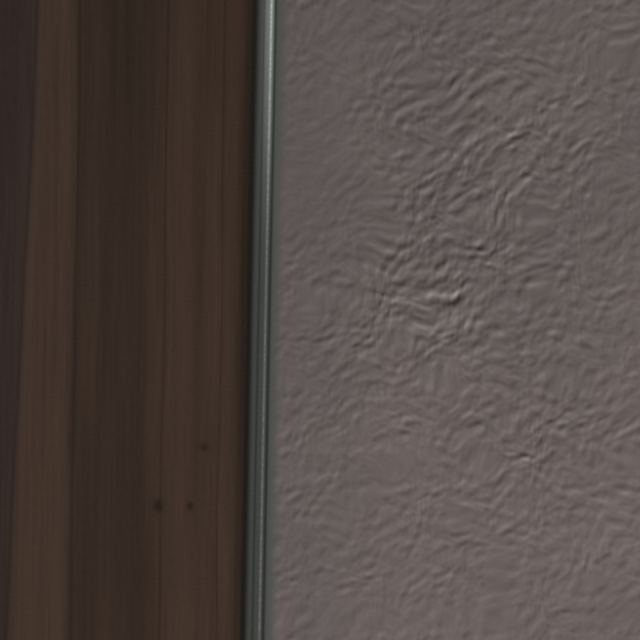
Give the GLSL for this texture, as a WebGL 2 fragment shader.

```glsl
#version 300 es
precision highp float;
// Dark wood panel and a slim metal trim beside grey-brown trowelled plaster.

uniform vec2 u_resolution;
out vec4 outColor;

float hash(vec2 p) {
  return fract(sin(dot(p, vec2(127.1, 311.7))) * 43758.5453);
}

float noise(vec2 p) {
  vec2 i = floor(p), f = fract(p);
  vec2 w = f * f * f * (f * (f * 6.0 - 15.0) + 10.0);
  return mix(mix(hash(i), hash(i + vec2(1, 0)), w.x),
             mix(hash(i + vec2(0, 1)), hash(i + vec2(1, 1)), w.x), w.y);
}

float fbm(vec2 p) {
  float sum = 0.0, amp = 0.5;
  for (int i = 0; i < 4; i++) {
    sum += amp * noise(p);
    p = mat2(0.8, 0.6, -0.6, 0.8) * p * 2.03 + 7.3;
    amp *= 0.5;
  }
  return sum;
}

vec2 rotate(vec2 p, float a) {
  return mat2(cos(a), -sin(a), sin(a), cos(a)) * p;
}

// Soft line or spot: 1 at distance zero, fading over the width.
float glow(float d, float width) {
  return exp(-d * d / (width * width));
}

float blob(vec2 p, vec2 center, vec2 size) {
  return glow(length((p - center) / size), 1.0);
}

// Wood: leaning boards, stretched grain, thin seams and knots.
vec3 wood(vec2 p) {
  float wobble = 0.006 * (noise(vec2(p.x * 3.0, p.y * 4.0)) - 0.5);
  float x = p.x - 0.018 * (p.y - 0.5) + wobble;
  float leftSeam = p.x - 0.006 - 0.052 * p.y + wobble;
  vec3 color = mix(vec3(0.205, 0.165, 0.150), vec3(0.252, 0.198, 0.165),
                   smoothstep(-0.006, 0.014, leftSeam));
  color = mix(color, vec3(0.208, 0.165, 0.138), smoothstep(0.095, 0.122, x));
  color = mix(color, vec3(0.238, 0.186, 0.155), smoothstep(0.215, 0.270, x));
  float grain = fbm(vec2(x * 42.0, p.y * 1.8)) - 0.47;
  float fiber = noise(vec2(x * 230.0, p.y * 9.0)) - 0.5;
  color *= 1.0 + 0.24 * grain + 0.07 * fiber + 0.10 * (0.5 - p.y);
  float seams = glow(leftSeam, 0.003) + glow(x - 0.116, 0.003)
              + glow(x - 0.256, 0.0025) + 0.8 * glow(x - 0.345, 0.002);
  float knots = blob(p, vec2(0.247, 0.210), vec2(0.007, 0.009))
              + blob(p, vec2(0.297, 0.209), vec2(0.005, 0.007))
              + 0.7 * blob(p, vec2(0.319, 0.301), vec2(0.008, 0.007));
  return color * (1.0 - 0.13 * seams) * (1.0 - 0.32 * min(knots, 1.0));
}

// Plaster height: warped lumps, with level and slanting trowel strokes.
float plasterHeight(vec2 p) {
  vec2 warp = vec2(noise(p * 16.0), noise(p * 16.0 + 41.0)) - 0.5;
  vec2 q = p + 0.030 * warp;
  float lumps = noise(rotate(q, 0.5) * vec2(62.0, 88.0));
  lumps += 0.45 * noise(rotate(q, -0.4) * vec2(150.0, 125.0));
  float level = noise(rotate(q, -0.08) * vec2(15.0, 88.0));
  float slant = noise(rotate(q, -0.48) * vec2(20.0, 90.0));
  float rising = noise(rotate(q, 0.65) * vec2(20.0, 85.0));
  float levelArea = blob(p, vec2(0.65, 0.55), vec2(0.11, 0.09));
  float slantArea = blob(p, vec2(0.82, 0.22), vec2(0.28, 0.15));
  float risingArea = blob(p, vec2(0.72, 0.78), vec2(0.15, 0.16));
  return lumps + 1.1 * levelArea * level + 0.8 * slantArea * slant
       + 0.8 * risingArea * rising;
}

vec3 plaster(vec2 p) {
  vec2 lightStep = vec2(-0.0016, 0.0028);
  float relief = plasterHeight(p - lightStep) - plasterHeight(p + lightStep);
  float rough = 0.40 + 0.50 * blob(p, vec2(0.67, 0.52), vec2(0.17, 0.15))
              + 0.40 * blob(p, vec2(0.75, 0.78), vec2(0.19, 0.16))
              + 0.25 * blob(p, vec2(0.85, 0.32), vec2(0.22, 0.20));
  rough *= 1.0 - 0.65 * blob(p, vec2(0.50, 0.74), vec2(0.09, 0.18));
  vec3 color = mix(vec3(0.418, 0.382, 0.376), vec3(0.382, 0.350, 0.342), p.y);
  color *= 0.95 + 0.05 * smoothstep(0.44, 0.62, p.x);
  color *= 1.0 + 0.10 * (fbm(p * 6.0) - 0.47);
  return color - 0.15 * rough * relief;
}

// Metal trim: s is the distance right of the wood edge.
vec3 trim(float s, float y) {
  float sheen = smoothstep(0.55, 1.0, y);
  vec3 color = mix(vec3(0.12, 0.115, 0.105), vec3(0.255, 0.262, 0.252),
                   smoothstep(0.004, 0.014, s));
  color += vec3(0.17, 0.18, 0.175) * sheen * smoothstep(0.012, 0.026, s)
         * (1.0 - smoothstep(0.033, 0.038, s));
  color -= 0.055 * glow(s - 0.019, 0.002) + 0.07 * glow(s - 0.036, 0.0025);
  float glint = 0.6 + 0.4 * noise(vec2(s * 300.0, y * 260.0));
  color += (0.15 + 0.10 * sheen) * glint * glow(s - 0.030, 0.0022);
  return mix(color, vec3(0.305, 0.310, 0.298), smoothstep(0.036, 0.042, s));
}

void main() {
  vec2 p = gl_FragCoord.xy / u_resolution;
  float s = p.x - (0.375 + 0.0195 * p.y);
  vec3 color = wood(p) * (1.0 - 0.25 * smoothstep(-0.025, 0.0, s));
  color = mix(color, trim(s, p.y), smoothstep(-0.003, 0.003, s));
  color = mix(color, plaster(p), smoothstep(0.040, 0.060, s));
  color += 0.012 * (noise(p * 400.0) - 0.5);
  outColor = vec4(color, 1.0);
}
```
